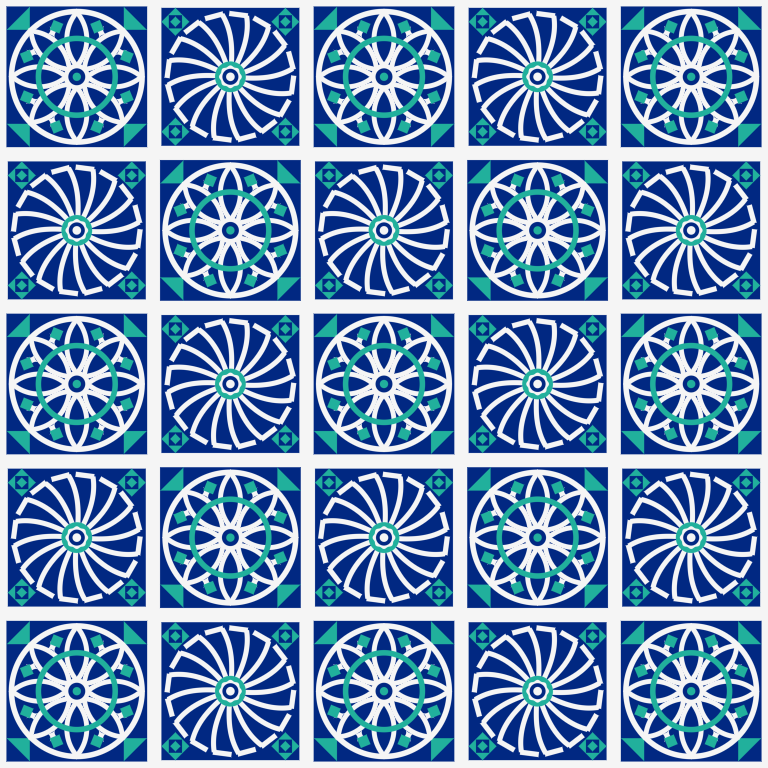
Give the GLSL for this pattern, as a Shadertoy shader.

```glsl
// Checkerboard of two glazed tiles, five by five, on pale grout:
// an eight-petal rosette and a sixteen-blade pinwheel, each painted
// in flat layers from signed distances in cell units.

const vec3 WHITE = vec3(0.96);
const vec3 BLUE = vec3(0.005, 0.155, 0.51);
const vec3 GREEN = vec3(0.13, 0.69, 0.61);
const float PI = 3.14159;

// Covers the colour where the distance is negative, with a soft edge.
void paint(inout vec3 col, vec3 ink, float d) {
    float aa = 3.5 / iResolution.y;
    col = mix(ink, col, smoothstep(-aa, aa, d));
}

float box(vec2 p, vec2 halfSize) {
    vec2 q = abs(p) - halfSize;
    return max(q.x, q.y);
}

float diamond(vec2 p, float s) {
    return (abs(p.x) + abs(p.y) - s) * 0.7071;
}

// Four-pointed star with sides bowed inward.
float concaveStar(vec2 p, float s) {
    p = abs(p);
    return max(s - length(min(p, s) - s), max(p.x, p.y) - s);
}

// Wraps an angle into a sector centred on zero.
float sector(float a, float pitch) {
    return mod(a + 0.5 * pitch, pitch) - 0.5 * pitch;
}

vec2 rotate(vec2 p, float a) {
    float c = cos(a), s = sin(a);
    return vec2(c * p.x + s * p.y, c * p.y - s * p.x);
}

void rosette(inout vec3 col, vec2 p) {
    float r = length(p);
    paint(col, BLUE, box(p, vec2(0.458)));

    // Corner triangles
    vec2 m = abs(p);
    float corner = max((0.762 - m.x - m.y) * -0.7071 * -1.0, 0.0);
    corner = max((m.x + m.y - 0.762) * 0.7071, 0.306 - min(m.x, m.y));
    paint(col, GREEN, max(corner, box(p, vec2(0.458))));

    // Gems between the petals, mirrored about axes and diagonals
    vec2 f = m.x > m.y ? m : m.yx;
    paint(col, WHITE, concaveStar(rotate(f - vec2(0.288, 0.158), PI / 8.0), 0.043));
    paint(col, GREEN, diamond(rotate(f - vec2(0.326, 0.132), PI / 8.0), 0.048));

    // Outlined petals
    float a = sector(atan(p.y, p.x), PI / 4.0);
    vec2 q = r * vec2(cos(a), abs(sin(a)));
    float petal = length(q - vec2(0.245, -0.203)) - 0.268;
    paint(col, WHITE, abs(petal) - 0.016);

    // Rings and hub
    paint(col, WHITE, abs(r - 0.425) - 0.018);
    paint(col, GREEN, abs(r - 0.25) - 0.018);
    paint(col, WHITE, r - 0.085);
    paint(col, BLUE, r - 0.055);
    paint(col, GREEN, r - 0.027);
}

void pinwheel(inout vec3 col, vec2 p) {
    float r = length(p);
    float a = atan(p.x, p.y);
    float pitch = PI / 8.0;
    paint(col, BLUE, box(p, vec2(0.449)));

    // Corner diamonds
    vec2 c = abs(p) - 0.358;
    paint(col, GREEN, diamond(c, 0.091));
    paint(col, BLUE, box(c, vec2(0.043)));
    paint(col, GREEN, diamond(c, 0.034));

    // Curved blades, bending back toward the rim
    float bend = 0.22 * r * r / 0.168;
    float t = sector(a - 0.48 + bend, pitch);
    float blade = abs(t) * r / sqrt(1.0 + 4.0 * bend * bend) - 0.0165;
    paint(col, WHITE, max(blade, r - 0.415));

    // Straight hooks at the blade tips
    float h = sector(a - 0.13, pitch);
    vec2 q = r * vec2(sin(h), cos(h));
    paint(col, WHITE, box(q - vec2(0.0, 0.408), vec2(0.061, 0.017)));

    // Hub with a scalloped green ring
    paint(col, GREEN, r - 0.1);
    paint(col, WHITE, r - 0.07 - 0.004 * cos(8.0 * a));
    paint(col, BLUE, r - 0.052);
    paint(col, WHITE, r - 0.028);
}

void mainImage(out vec4 fragColor, in vec2 fragCoord) {
    vec2 grid = 5.0 * fragCoord / iResolution.y;
    vec2 cell = floor(grid);
    vec2 p = grid - cell - 0.5;

    vec3 col = WHITE;
    if (mod(cell.x + cell.y, 2.0) < 0.5) rosette(col, p);
    else pinwheel(col, p);
    fragColor = vec4(col, 1.0);
}
```
